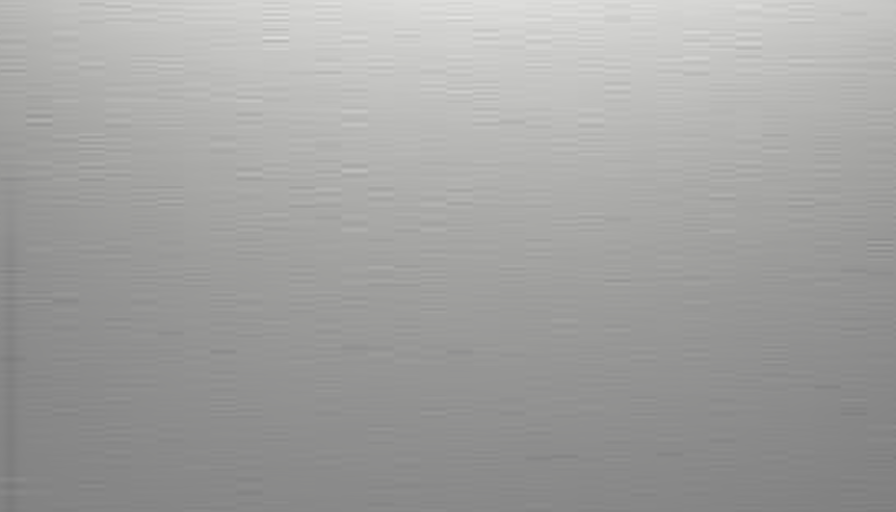
Give the GLSL for this texture, as a Shadertoy shader.

```glsl
// Brushed steel sheet lit from above, with fine horizontal streaks in square patches.

float hash(vec2 p) {
    vec3 q = fract(p.xyx * vec3(0.1031, 0.1030, 0.0973));
    q += dot(q, q.yzx + 33.33);
    return fract((q.x + q.y) * q.z);
}

float noise(vec2 p) {
    vec2 i = floor(p), f = fract(p);
    f = f * f * (3.0 - 2.0 * f);
    return mix(mix(hash(i), hash(i + vec2(1, 0)), f.x),
               mix(hash(i + vec2(0, 1)), hash(i + vec2(1, 1)), f.x), f.y);
}

// Streaks of one patch: a few cosine waves across its height, v in 0..1
float patchStreaks(vec2 cell, float v) {
    float sum = 0.0;
    for (float k = 0.0; k < 3.0; k++) {
        vec2 seed = cell + 57.0 * (k + 1.0);
        float waves = 4.0 + floor(6.0 * hash(seed + 11.0));
        float strength = pow(hash(seed), 4.0) * sign(hash(seed + 23.0) - 0.5);
        sum += strength * cos(3.14159 * waves * v);
    }
    // Vary the streaks within the patch and soften its upper and lower edges
    sum *= 0.45 + 1.1 * noise(vec2(cell.x * 7.3, v * 4.0 + cell.y * 9.0));
    sum *= smoothstep(0.0, 0.1, v) * smoothstep(1.0, 0.9, v);
    return sum + 0.22 * (hash(cell + 301.0) - 0.5);
}

// Rare single scratch, one patch wide
float scratch(vec2 cell, float v) {
    float d = (v - 0.2 - 0.6 * hash(cell + 71.0)) / 0.08;
    return step(0.975, hash(cell + 133.0)) * exp(-d * d);
}

void mainImage(out vec4 fragColor, in vec2 fragCoord) {
    vec2 uv = fragCoord / iResolution.xy;

    // Broad light: bright at the top centre, falling off downwards and sideways
    float side = (uv.x - 0.56) * (uv.x - 0.56);
    float grey = 0.525 + 0.15 * uv.y + 0.15 * uv.y * uv.y * uv.y;
    grey += (0.085 - side) * (0.12 + 0.32 * uv.y);
    grey -= 0.025 * (uv.x - 0.5) * (1.0 - uv.y);

    // Dim line along the left edge
    float edge = (uv.x - 0.012) / 0.007;
    grey -= 0.025 * exp(-edge * edge) * smoothstep(0.75, 0.45, uv.y);

    // Patches, blended across their vertical borders
    vec2 p = vec2(fragCoord.x, iResolution.y - fragCoord.y) / iResolution.x * 34.1;
    vec2 cell = floor(p - vec2(0.5, 0.0));
    float blend = smoothstep(0.43, 0.57, fract(p.x - 0.5));
    float v = fract(p.y);
    vec2 next = cell + vec2(1, 0);
    float streaks = mix(patchStreaks(cell, v), patchStreaks(next, v), blend);
    float scratches = mix(scratch(cell, v), scratch(next, v), blend);
    float contrast = mix(0.012, 0.028, smoothstep(0.1, 0.95, uv.y));
    grey += contrast * streaks - 0.028 * scratches;

    // Faint long brush lines running through all patches
    grey += 0.35 * contrast * (noise(p * vec2(0.35, 4.5)) - 0.5);

    // Slightly warm in the lighter part
    float warmth = 0.008 * smoothstep(0.52, 0.66, grey);
    fragColor = vec4(grey, grey, grey - warmth, 1.0);
}
```
